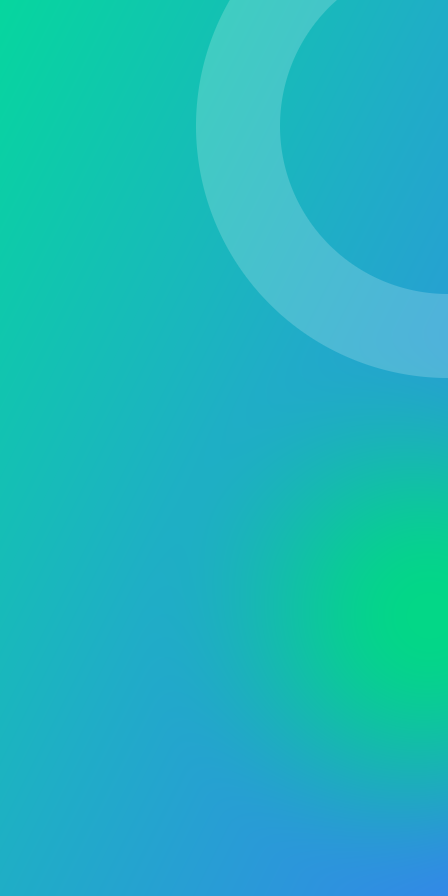
A WebGL 1 fragment shader for this background:

```glsl
precision highp float;
// Diagonal green-to-blue gradient with a wide green glow and a pale translucent ring.

uniform vec2 u_resolution;

// Lengths are in canvas widths, measured from the lower left of a 1 x 2 canvas.
const vec3 GRADIENT_START = vec3(0.024, 0.840, 0.620);
const vec3 GRADIENT_MIDDLE = vec3(0.122, 0.680, 0.778);
const vec3 GRADIENT_END = vec3(0.198, 0.535, 0.905);

const vec3 GLOW_COLOR = vec3(0.010, 0.842, 0.530);
const vec2 GLOW_CENTER = vec2(0.960, 0.625);
const float GLOW_CORE = 0.03;
const float GLOW_REACH = 0.65;

const vec3 RING_COLOR = vec3(1.0);
const vec2 RING_CENTER = vec2(1.0, 1.71875);
const float RING_RADIUS = 0.46875;
const float RING_HALF_WIDTH = 0.09375;
const float RING_OPACITY = 0.19;

// Three-stop gradient running from the upper left to the lower right corner.
vec3 diagonalGradient(vec2 uv) {
  float t = 0.5 * (uv.x + 1.0 - uv.y);
  vec3 upper = mix(GRADIENT_START, GRADIENT_MIDDLE, clamp(2.0 * t, 0.0, 1.0));
  return mix(upper, GRADIENT_END, clamp(2.0 * t - 1.0, 0.0, 1.0));
}

// Smooth falloff from a solid core to nothing.
float glowMask(vec2 p) {
  return 1.0 - smoothstep(GLOW_CORE, GLOW_REACH, distance(p, GLOW_CENTER));
}

// Antialiased coverage of the ring, from its signed distance.
float ringMask(vec2 p, float pixel) {
  float d = abs(distance(p, RING_CENTER) - RING_RADIUS) - RING_HALF_WIDTH;
  return clamp(0.5 - d / pixel, 0.0, 1.0);
}

void main() {
  vec2 uv = gl_FragCoord.xy / u_resolution;
  vec2 p = uv * vec2(1.0, 2.0);
  float pixel = 1.0 / u_resolution.x;

  vec3 color = diagonalGradient(uv);
  color = mix(color, GLOW_COLOR, glowMask(p));
  color = mix(color, RING_COLOR, RING_OPACITY * ringMask(p, pixel));

  gl_FragColor = vec4(color, 1.0);
}
```
